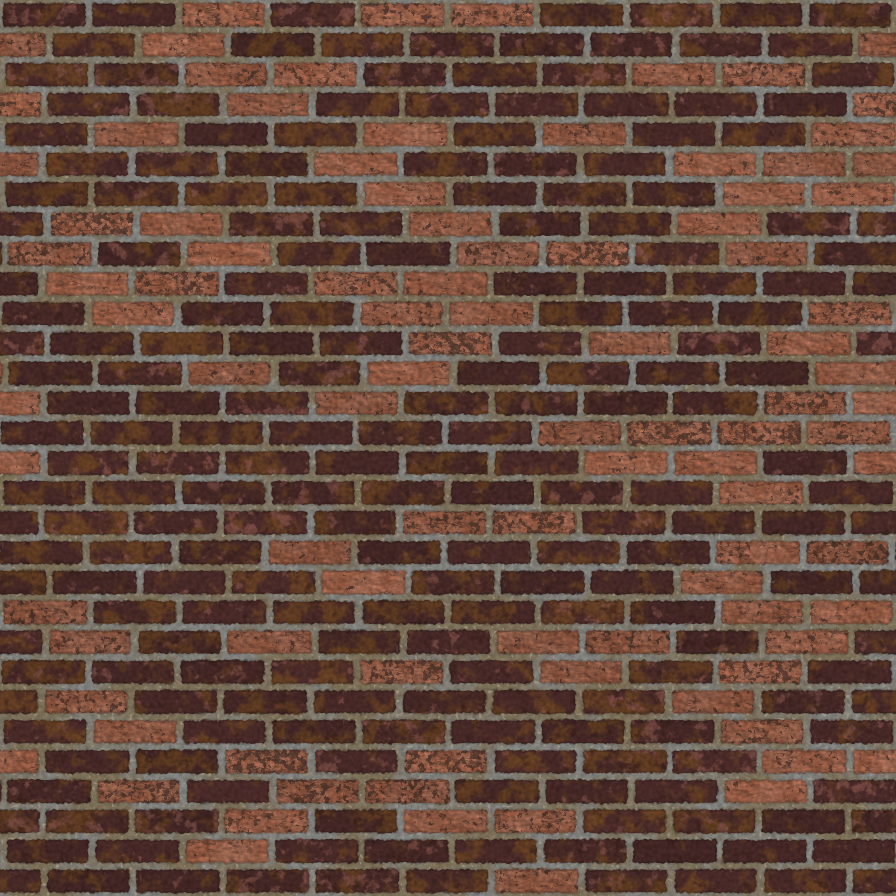
Reproduce this texture procedurally as a Shadertoy shader.

```glsl
// Weathered brick wall: 30 staggered courses of 10 bricks in stained mortar.

vec2 hash2(vec2 p) {
    vec3 a = fract(p.xyx * vec3(0.1031, 0.1030, 0.0973));
    a += dot(a, a.yzx + 33.33);
    return fract((a.xx + a.yz) * a.zy);
}

// Gradient noise, roughly -0.7 to 0.7
float noise(vec2 p) {
    vec2 i = floor(p), f = p - i;
    vec2 u = f * f * f * (f * (f * 6.0 - 15.0) + 10.0);
    vec4 corner;
    for (int k = 0; k < 4; k++) {
        vec2 o = vec2(k & 1, k >> 1);
        float angle = 6.2832 * hash2(i + o + 157.0).x;
        corner[k] = dot(vec2(cos(angle), sin(angle)), f - o);
    }
    return mix(mix(corner.x, corner.y, u.x), mix(corner.z, corner.w, u.x), u.y);
}

float fbm(vec2 p) {
    float sum = 0.0, amp = 0.7;
    for (int k = 0; k < 4; k++) {
        sum += amp * noise(p);
        p = mat2(1.6, 1.2, -1.2, 1.6) * p + 7.3;
        amp *= 0.55;
    }
    return sum;
}

float roundBox(vec2 p, vec2 halfSize, float radius) {
    vec2 d = abs(p) - halfSize + radius;
    return length(max(d, 0.0)) + min(max(d.x, d.y), 0.0) - radius;
}

vec3 mortarColor(vec2 p) {
    vec3 c = mix(vec3(0.48, 0.43, 0.34), vec3(0.50, 0.50, 0.49),
                 smoothstep(-0.25, 0.3, fbm(p * 0.45 + 20.0)));
    c *= 1.0 + 0.25 * fbm(p * 5.0);
    // Pale grit
    float grit = smoothstep(0.25, 0.5, noise(p * 6.5 + 40.0));
    return mix(c, vec3(0.66, 0.62, 0.54), 0.65 * grit);
}

// Fired dark face: maroon with brown clouds and rosy scabs
vec3 darkFace(vec2 p, vec2 seed) {
    float cloud = fbm(p * 1.1) + 0.35 * (seed.x - 0.55);
    vec3 c = mix(vec3(0.27, 0.155, 0.15), vec3(0.37, 0.23, 0.13), smoothstep(-0.12, 0.3, cloud));
    float scab = fbm(p * 1.8 + 60.0) + 0.4 * (seed.y - 0.7);
    c = mix(c, vec3(0.47, 0.29, 0.26), 0.75 * smoothstep(0.12, 0.36, scab));
    float soot = smoothstep(0.08, 0.4, fbm(p * 2.4 + 90.0));
    return mix(c, vec3(0.22, 0.12, 0.11), 0.6 * soot);
}

// Terracotta face: embossed clay, with scorched streaks on worn bricks
vec3 clayFace(vec2 p, vec2 seed) {
    vec2 q = p * vec2(2.2, 4.0);
    float relief = fbm(q) - fbm(q + vec2(0.18, -0.25));
    vec3 c = mix(vec3(0.53, 0.32, 0.235), vec3(0.57, 0.37, 0.29), smoothstep(-0.3, 0.3, fbm(p)));
    c *= 1.0 + 0.35 * relief;
    float wear = seed.x * seed.x;
    float speckle = smoothstep(0.12, 0.32, fbm(p * 4.5 + 30.0) + 0.4 * fbm(p + 12.0) + 0.35 * wear - 0.15);
    float streak = 1.0 - smoothstep(0.02, 0.09, abs(fbm(p * vec2(1.2, 3.2) + 50.0)));
    streak *= smoothstep(0.0, 0.25, fbm(p * 1.3 + 80.0) + 0.3 * wear - 0.05);
    return mix(c, vec3(0.27, 0.18, 0.15), 0.8 * max(speckle, 0.6 * streak));
}

void mainImage(out vec4 fragColor, in vec2 fragCoord) {
    // One unit is the height of a course; a brick is three units long
    vec2 uv = fragCoord / iResolution.xy;
    vec2 wall = vec2(uv.x, 1.0 - uv.y) * 30.0;
    float pixel = 30.0 / iResolution.y;

    // Alternate courses shift by half a brick, with slight misplacement
    float course = floor(wall.y);
    float shift = 1.5 * mod(course, 2.0) + 0.32 * (hash2(vec2(course, 3.0)).x - 0.4);
    float column = floor((wall.x - shift) / 3.0);
    vec2 id = vec2(mod(column, 10.0), course);
    vec2 seed = hash2(id + 11.0), kind = hash2(id + 71.0);
    vec2 local = vec2(wall.x - shift - 3.0 * column - 1.5, wall.y - course - 0.5);

    // Crumbled outline
    vec2 size = vec2(1.39, 0.39) - vec2(0.05, 0.02) * (hash2(id + 31.0) - 0.3);
    float d = roundBox(local, size, 0.09);
    d += 0.05 * noise(wall * 3.5) + 0.06 * noise(wall * 8.0);
    float cover = 1.0 - smoothstep(-0.75 * pixel, 0.75 * pixel, d);

    // Each brick is dark or clay
    vec2 grain = local + 40.0 * seed + 5.0 * id;
    vec3 face = kind.x < 0.32 ? clayFace(grain, seed) : darkFace(grain, seed);
    face *= 1.0 + 0.22 * noise(wall * 7.0) + 0.12 * (kind.y - 0.5);
    face *= mix(0.82, 1.0, smoothstep(0.0, 0.1, -d));

    // Contact shade where mortar meets brick
    vec3 mortar = mortarColor(wall) * mix(0.86, 1.0, smoothstep(0.0, 0.07, d));
    // Mortar dust clinging to a few faces
    float dust = smoothstep(0.36, 0.55, noise(wall * 5.0 + 15.0)) * smoothstep(-0.25, 0.0, d);
    face = mix(face, mortar, 0.5 * dust);

    fragColor = vec4(mix(mortar, face, cover), 1.0);
}
```
